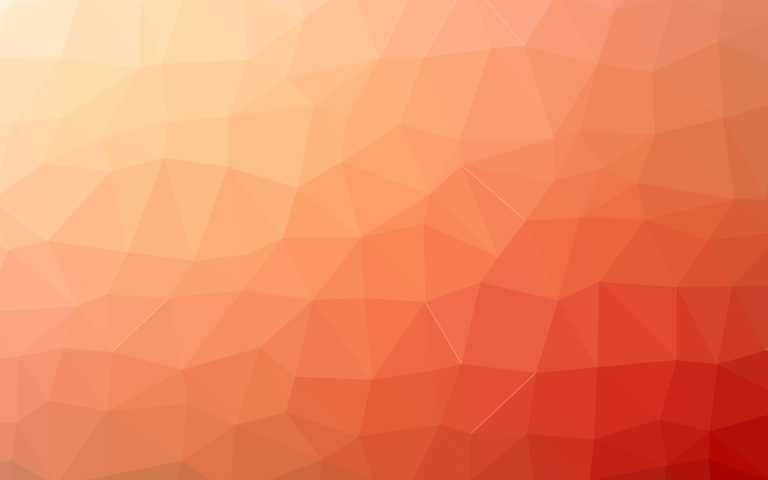
Give the GLSL for this background, as a WebGL 2 fragment shader.

```glsl
#version 300 es
precision highp float;

uniform vec2 u_resolution;
out vec4 fragColor;

// Linear RGB to white-relative XYZ
const mat3 RGB_TO_XYZ = mat3(
  .4339, .2126, .0178,
  .3762, .7152, .1095,
  .1899, .0722, .8727);

// Cream to deep red
const vec3 RAMP[9] = vec3[9](
  vec3(1.0, .969, .925), vec3(.996, .91, .784), vec3(.992, .831, .62),
  vec3(.992, .733, .518), vec3(.988, .553, .349), vec3(.937, .396, .282),
  vec3(.843, .188, .122), vec3(.702, 0.0, 0.0), vec3(.498, 0.0, 0.0));

vec2 hash2(vec2 p) {
  vec3 q = fract(p.xyx * vec3(.1031, .103, .0973));
  q += dot(q, q.yzx + 33.33);
  return fract((q.xx + q.yz) * q.zy);
}

float cross2(vec2 a, vec2 b) {
  return a.x * b.y - a.y * b.x;
}

// Perceptual space: cube roots of XYZ
vec3 toPerceptual(vec3 rgb) {
  return pow(RGB_TO_XYZ * pow(rgb, vec3(2.2)), vec3(1.0 / 3.0));
}

vec3 fromPerceptual(vec3 c) {
  return pow(max(inverse(RGB_TO_XYZ) * (c * c * c), 0.0), vec3(1.0 / 2.2));
}

vec3 ramp(float t) {
  float s = clamp(t, 0.0, 1.0) * 8.0;
  int i = int(min(s, 7.0));
  return mix(toPerceptual(RAMP[i]), toPerceptual(RAMP[i + 1]), s - float(i));
}

// Equal blend of a horizontal and a vertical ramp
vec3 facetColor(vec2 uv) {
  return fromPerceptual(0.5 * (ramp(mix(.09, .91, uv.x)) + ramp(mix(.91, .09, uv.y))));
}

vec2 meshPoint(vec2 id) {
  return id + (hash2(id + 17.0) - 0.5) * 0.74;
}

// Signed distance to the left of the line from a to b
float edgeDistance(vec2 p, vec2 a, vec2 b) {
  return cross2(b - a, p - a) / length(b - a);
}

// Facet colour with its coverage in alpha; the edge c-a may catch light
vec4 facet(vec2 p, vec2 a, vec2 b, vec2 c, float pixel, float glint) {
  float diagonal = edgeDistance(p, c, a);
  float inside = min(diagonal, min(edgeDistance(p, a, b), edgeDistance(p, b, c)));
  float coverage = clamp(inside / pixel + 0.5, 0.0, 1.0);
  if (coverage <= 0.0) return vec4(0.0);
  vec2 uv = (a + b + c) / 24.0 * vec2(u_resolution.y / u_resolution.x, 1.0);
  float line = 1.0 - smoothstep(0.0, 0.01 + 0.5 * pixel, abs(diagonal));
  vec3 color = mix(facetColor(uv), vec3(1.0, .82, .66), line * glint);
  return vec4(color, 1.0) * coverage;
}

void main() {
  // Eight mesh rows fill the height
  float pixel = 8.0 / u_resolution.y;
  vec2 p = gl_FragCoord.xy * pixel;
  vec4 sum = vec4(0.0);

  for (int y = -1; y <= 1; y++) {
    for (int x = -1; x <= 1; x++) {
      vec2 id = floor(p) + vec2(x, y);
      vec2 a = meshPoint(id);
      vec2 b = meshPoint(id + vec2(1, 0));
      vec2 c = meshPoint(id + vec2(1, 1));
      vec2 d = meshPoint(id + vec2(0, 1));

      // Delaunay test: flip the diagonal when angles at b and d exceed pi
      float angleSine = cross2(c - b, a - b) * dot(a - d, c - d)
                      + dot(c - b, a - b) * cross2(a - d, c - d);
      if (angleSine < 0.0) {
        vec2 first = a;
        a = b;
        b = c;
        c = d;
        d = first;
      }

      float glint = 0.35 * step(0.95, hash2(id + 91.0).x);
      sum += facet(p, a, b, c, pixel, glint);
      sum += facet(p, c, d, a, pixel, glint);
    }
  }
  fragColor = vec4(sum.rgb / max(sum.a, 1e-4), 1.0);
}
```
